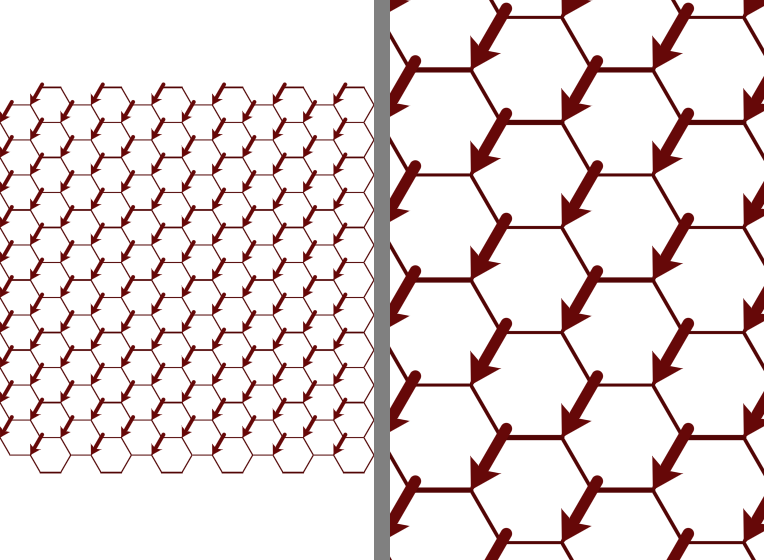
Left, the full canvas; right, a detail of the centre.
This pattern is drawn by a WebGL 1 fragment shader. Its source:

```glsl
precision highp float;
// Honeycomb of dark red outlines, with a slanted arrow ending at each cell's left corner.
uniform vec2 u_resolution;

const float COLUMNS = 12.0;
const float CANVAS_WIDTH = 18.5;       // in cell radii
const float CELL_HEIGHT = 1.7320508;
const vec3 PAPER = vec3(1.0);
const vec3 OUTLINE = vec3(0.32, 0.02, 0.02);
const vec3 ARROW = vec3(0.40, 0.03, 0.03);

float segmentDistance(vec2 p, vec2 a, vec2 b) {
  vec2 ab = b - a;
  return length(p - a - ab * clamp(dot(p - a, ab) / dot(ab, ab), 0.0, 1.0));
}

// Horizontal lines swell at a regular beat counted from the middle line
float lineHalfWidth(float lineIndex) {
  float beat = abs(fract(lineIndex / 3.6 + 0.5) - 0.5);
  return mix(0.043, 0.025, step(0.19, beat));
}

// Six edges of one cell, folded into a quadrant
float outlineDistance(vec2 p, float row) {
  float lineIndex = floor(abs(2.0 * row + (p.y < 0.0 ? -1.0 : 1.0)) + 0.5);
  vec2 q = abs(p);
  vec2 corner = vec2(0.5, 0.5 * CELL_HEIGHT);
  float flatEdge = segmentDistance(q, vec2(0.0, corner.y), corner);
  float slantEdge = segmentDistance(q, corner, vec2(1.0, 0.0));
  return min(flatEdge - lineHalfWidth(lineIndex), slantEdge - 0.03);
}

// Arrow with its tip at the origin and its tail up and to the right
float arrowDistance(vec2 p) {
  vec2 axis = vec2(0.5, 0.8660254);
  float along = dot(p, axis);
  float side = abs(p.x * axis.y - p.y * axis.x);
  float shaft = segmentDistance(vec2(along, side), vec2(0.3, 0.0), vec2(1.17, 0.0)) - 0.095;
  float flank = dot(vec2(along, side), vec2(-0.512, 0.859));
  float back = along - 0.48 + 0.35 * (0.28 - side);
  return min(shaft, max(flank, back));
}

float coverage(float dist, float pixel) {
  return 1.0 - smoothstep(-0.7 * pixel, 0.7 * pixel, dist);
}

void main() {
  float pixel = CANVAS_WIDTH / u_resolution.x;
  vec2 p = (gl_FragCoord.xy - vec2(0.0, 0.5 * u_resolution.y)) * pixel;
  float nearColumn = floor(p.x / 1.5);
  float outline = 10.0;
  float arrow = 10.0;

  // Neighbouring cells; even columns sit half a cell off and hold one cell fewer
  for (int i = -1; i <= 1; i++) {
    float column = nearColumn + float(i);
    float isEven = 1.0 - mod(column, 2.0);
    float shift = 0.5 * isEven;
    float nearRow = floor(p.y / CELL_HEIGHT - shift + 0.5) + shift;
    for (int j = -1; j <= 1; j++) {
      float row = nearRow + float(j);
      bool inside = column > -0.5 && column < COLUMNS - 0.5
                 && abs(row) < 5.1 - shift;
      if (inside) {
        vec2 local = p - vec2(1.0 + 1.5 * column, row * CELL_HEIGHT);
        outline = min(outline, outlineDistance(local, row));
        arrow = min(arrow, arrowDistance(local + vec2(1.0, 0.0)));
      }
    }
  }

  vec3 color = mix(PAPER, OUTLINE, coverage(outline, pixel));
  color = mix(color, ARROW, coverage(arrow, pixel));
  gl_FragColor = vec4(color, 1.0);
}
```
